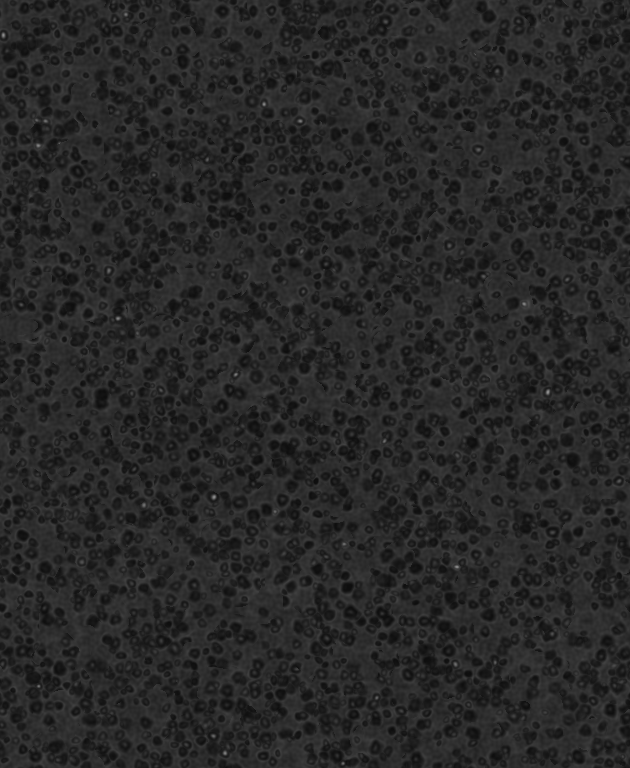
A WebGL 2 fragment shader for this texture:

```glsl
#version 300 es
precision highp float;
// Dark charcoal surface crowded with tiny soft pits, many holding a pale speck.
// Two jittered grids scatter the pits; gradient noise supplies clumping,
// wandering pale ridges and a fine grain. Lengths are fractions of the height.

#define BASE_TONE 0.171
#define PIT_DEPTH 0.108
#define RIM_LIGHT 0.040
#define RIDGE_LIGHT 0.034
#define CORE_LIGHT 0.150
#define GLINT_LIGHT 0.430
#define CORE_RADIUS 0.0030
#define PIT_ROWS 56.0
#define GRAIN_ROWS 175.0
#define GRAIN_LIGHT 0.050
#define CLUMPING 0.55

uniform vec2 u_resolution;
out vec4 fragColor;

// Integer hash: three values in 0..1 for each lattice cell and seed
vec3 hash3(vec2 cell, int seed) {
    uvec3 v = uvec3(ivec3(ivec2(cell), seed));
    v = v * 1664525u + 1013904223u;
    v.x += v.y * v.z; v.y += v.z * v.x; v.z += v.x * v.y;
    v ^= v >> 16u;
    v.x += v.y * v.z; v.y += v.z * v.x; v.z += v.x * v.y;
    return vec3(v >> 8u) / 16777216.0;
}

float cornerSlope(vec2 cell, vec2 offset, int seed) {
    float angle = 6.28318 * hash3(cell, seed).x;
    return dot(vec2(cos(angle), sin(angle)), offset);
}

float gradientNoise(vec2 p, int seed) {
    vec2 cell = floor(p), f = p - cell;
    vec2 w = f * f * f * (f * (f * 6.0 - 15.0) + 10.0);
    vec2 e = vec2(1.0, 0.0);
    float low = mix(cornerSlope(cell, f, seed),
                    cornerSlope(cell + e.xy, f - e.xy, seed), w.x);
    float high = mix(cornerSlope(cell + e.yx, f - e.yx, seed),
                     cornerSlope(cell + e.xx, f - e.xx, seed), w.x);
    return mix(low, high, w.y);
}

float bell(float x) { return exp(-x * x); }

// One grid of pits; returns depth, rim and speck brightness
vec3 pitLayer(vec2 p, float rows, float coverage, int seed) {
    vec2 q = p * rows, home = floor(q);
    vec3 relief = vec3(0.0);
    for (int y = -1; y <= 1; y++) {
        for (int x = -1; x <= 1; x++) {
            vec2 cell = home + vec2(x, y);
            vec3 place = hash3(cell, seed);
            vec3 look = hash3(cell, seed + 1);
            if (place.z > coverage) continue;
            float d = length(q - cell - 0.1 - 0.8 * place.xy);
            float radius = mix(0.36, 0.62, look.x);
            float depth = 1.0 - smoothstep(0.45 * radius, 1.1 * radius, d);
            float rim = bell((d - 1.1 * radius) / 0.13) * look.z;
            float speck = CORE_LIGHT * look.y * sqrt(look.y)
                        + GLINT_LIGHT * pow(look.z, 80.0);
            float core = speck * bell(d / (rows * CORE_RADIUS));
            relief = max(relief, vec3(depth * mix(0.65, 1.0, look.z), rim, core));
        }
    }
    return relief;
}

void main() {
    vec2 p = gl_FragCoord.xy / u_resolution.y;

    // Slight warp so that the pits are not perfect circles
    vec2 warp = vec2(gradientNoise(p * 70.0, 11), gradientNoise(p * 70.0, 12));
    vec2 q = p + 0.0035 * warp;

    // Pits crowd together in loose clumps
    float clump = gradientNoise(p * 13.0, 21) + 0.6 * gradientNoise(p * 27.0, 22);
    vec3 large = pitLayer(q, PIT_ROWS, 0.62 + CLUMPING * clump, 31);
    vec3 small = pitLayer(q, PIT_ROWS * 1.37, 0.42 + CLUMPING * clump, 41);
    vec3 relief = max(large, small);

    // Thin pale ridges wander over the ground between pits
    float ridge = bell(gradientNoise(q * 30.0, 51) / 0.10)
                * smoothstep(-0.25, 0.35, gradientNoise(p * 19.0, 52));
    float ground = 1.0 - 0.75 * relief.x;

    // Soft mottling and fine grain
    float mottle = 0.035 * gradientNoise(p * 62.0, 61)
                 + 0.014 * gradientNoise(p * 6.0, 62);
    float grain = GRAIN_LIGHT * gradientNoise(p * GRAIN_ROWS, 71);

    float tone = BASE_TONE + mottle + grain * mix(0.6, 1.0, ground);
    tone += ground * (RIM_LIGHT * relief.y + RIDGE_LIGHT * ridge);
    tone -= PIT_DEPTH * relief.x;
    tone = max(tone, 0.055) + relief.z;
    fragColor = vec4(vec3(clamp(tone, 0.0, 1.0)), 1.0);
}
```
